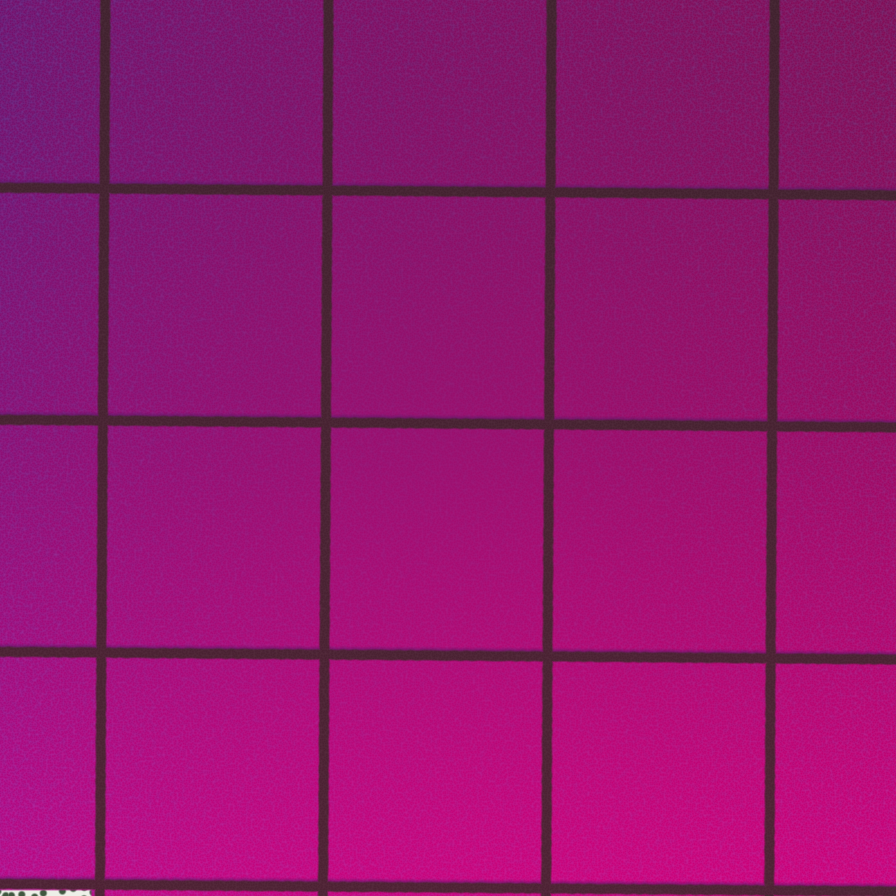
Give the GLSL for this pattern, as a three.js fragment shader.

```glsl
// Magenta square tiles with dark, slightly tilted joints and a fine grain.
#define PITCH vec2(0.2490, 0.2590)
#define ORIGIN vec2(0.1115, 0.0135)
#define TILT vec2(0.0062, -0.0085)
#define JOINT_WIDTH 0.0112
#define EDGE_SOFTNESS 0.0016
#define GRAIN_CELLS 210.0
#define GRAIN_STRENGTH 0.075
#define JOINT_COLOR vec3(0.265, 0.145, 0.195)
#define TILE_LOW vec3(0.81, 0.05, 0.525)
#define TILE_MID vec3(0.625, 0.07, 0.45)
#define TILE_HIGH vec3(0.515, 0.09, 0.425)

varying vec2 vUv;

vec2 hash2(vec2 p) {
  vec3 q = fract(p.xyx * vec3(0.1031, 0.1030, 0.0973));
  q += dot(q, q.yzx + 33.33);
  return fract((q.xx + q.yz) * q.zy);
}

// Distance to the nearest scattered point.
float cellular(vec2 p) {
  vec2 cell = floor(p);
  float nearest = 2.0;
  for (int j = -1; j <= 1; j++) {
    for (int i = -1; i <= 1; i++) {
      vec2 neighbor = cell + vec2(float(i), float(j));
      nearest = min(nearest, distance(p, neighbor + hash2(neighbor)));
    }
  }
  return nearest;
}

// Signed offset from the nearest joint on each axis.
vec2 jointOffset(vec2 uv) {
  vec2 p = uv - ORIGIN - TILT * uv.yx;
  p += 0.0003 * sin(uv.yx * 310.0 + 2.0 * sin(uv.yx * 97.0));
  return (fract(p / PITCH + 0.5) - 0.5) * PITCH;
}

// Vertical blend, cooler to the left and duller at the upper right.
vec3 tileColor(vec2 uv) {
  vec3 color = mix(TILE_LOW, TILE_MID, smoothstep(-0.15, 0.58, uv.y));
  color = mix(color, TILE_HIGH, smoothstep(0.35, 1.0, uv.y));
  float left = pow(1.0 - uv.x, 3.0);
  float right = uv.x * uv.x * uv.y;
  color += left * vec3(-0.075, 0.025, 0.045);
  return color + right * vec3(-0.02, 0.01, -0.045);
}

void main() {
  vec2 offset = jointOffset(vUv);
  vec2 fromJoint = abs(offset) - 0.5 * JOINT_WIDTH;
  float joint = 1.0 - smoothstep(-EDGE_SOFTNESS, EDGE_SOFTNESS, min(fromJoint.x, fromJoint.y));

  // Grain, stronger away from the centre
  float coarse = cellular(vUv * GRAIN_CELLS) - 0.45;
  float fine = cellular(vUv * GRAIN_CELLS * 1.9 + 17.0) - 0.45;
  float grain = 0.6 * coarse + 0.4 * fine;
  float strength = GRAIN_STRENGTH * (0.5 + 1.4 * length(vUv - 0.5));

  vec3 color = tileColor(vUv) + grain * strength * vec3(-0.9, 1.0, 0.8);
  color += fine * strength * 0.5;

  // Violet fringe along the upper side of horizontal joints
  float fringe = smoothstep(0.0, 0.004, offset.y) * (1.0 - smoothstep(0.005, 0.011, offset.y));
  color = mix(color, vec3(0.34, 0.10, 0.40), 0.6 * fringe);

  // Joints, a little redder towards the bottom
  vec3 jointColor = JOINT_COLOR + vec3(0.05, 0.0, 0.02) * (1.0 - vUv.y) + 0.04 * fine;
  color = mix(color, jointColor, joint);

  // Pale worn sliver below the lowest joint at the left
  float sliver = (1.0 - smoothstep(0.005, 0.008, vUv.y)) * (1.0 - smoothstep(0.100, 0.104, vUv.x));
  float chips = smoothstep(0.2, 0.45, cellular(vUv * 85.0 + 5.0));
  color = mix(color, mix(vec3(0.25, 0.34, 0.25), vec3(0.93, 0.94, 0.91), chips), sliver);

  gl_FragColor = vec4(color, 1.0);
}
```
